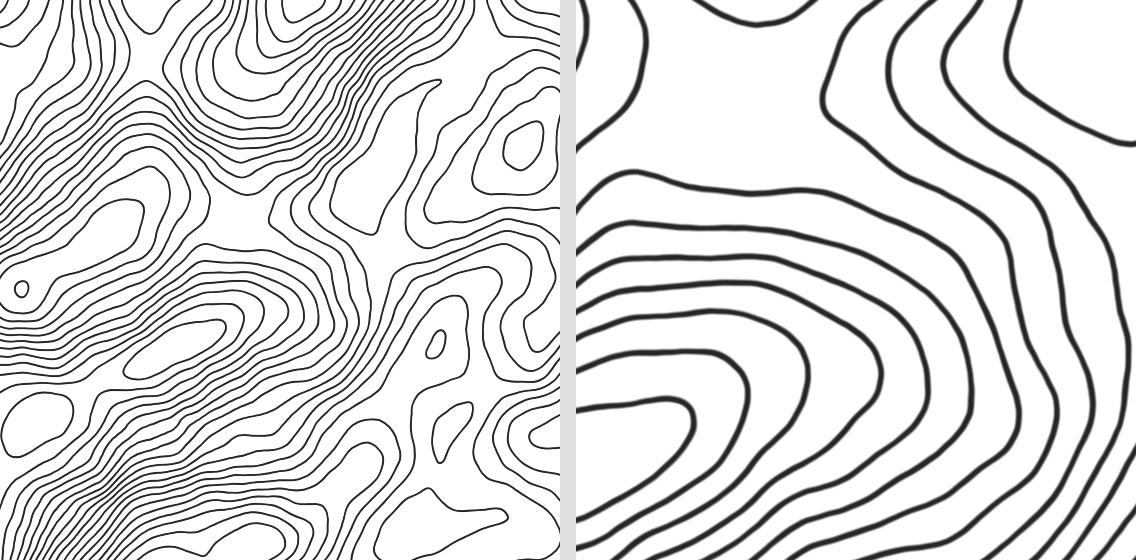
Left, the full canvas; right, a detail of the centre.
This pattern is drawn by a three.js fragment shader. Its source:

```glsl
// Topographic contour lines: thin charcoal strokes on white paper.
// A height field of diagonal ridges and small peaks is built from gradient noise;
// each whole level is stroked at constant width using the distance |h| / |grad h|.

varying vec2 vUv;

const vec3 PAPER = vec3(1.0);
const vec3 INK = vec3(0.15);
const float RIDGE_ANGLE = 0.74;     // ridges climb towards the upper right
const float HALF_WIDTH = 0.00172;   // half the stroke width
const float EDGE_SOFTNESS = 0.00105;
const float SLOPE_STEP = 0.0008;    // offset of the finite differences

// Unit gradient with a pseudo random direction for a lattice cell
vec2 cellGradient(vec2 cell) {
  vec3 q = fract(vec3(cell.xyx) * vec3(0.1031, 0.1030, 0.0973));
  q += dot(q, q.yzx + 33.33);
  float angle = 6.28318 * fract((q.x + q.y) * q.z);
  return vec2(cos(angle), sin(angle));
}

// Gradient noise with quintic blending, about -0.7 to 0.7
float gradientNoise(vec2 p) {
  vec2 cell = floor(p);
  vec2 f = p - cell;
  vec2 blend = f * f * f * (f * (f * 6.0 - 15.0) + 10.0);
  vec2 right = vec2(1.0, 0.0);
  vec2 up = vec2(0.0, 1.0);
  float a = dot(cellGradient(cell), f);
  float b = dot(cellGradient(cell + right), f - right);
  float c = dot(cellGradient(cell + up), f - up);
  float d = dot(cellGradient(cell + 1.0), f - 1.0);
  return mix(mix(a, b, blend.x), mix(c, d, blend.x), blend.y);
}

// Two independent noise channels used to displace the plane
vec2 wobble(vec2 p, float frequency, float amount) {
  vec2 q = p * frequency;
  return amount * vec2(gradientNoise(q + 17.3), gradientNoise(q + 61.8));
}

vec2 rotate(vec2 p, float angle) {
  float c = cos(angle);
  float s = sin(angle);
  return vec2(c * p.x + s * p.y, c * p.y - s * p.x);
}

// Terrain height in contour levels
float terrain(vec2 p) {
  // Broad bends, hand drawn waves and a faint pen tremor
  vec2 bent = p + wobble(p, 3.1, 0.07)
                + wobble(p, 10.0, 0.018)
                + wobble(p, 24.0, 0.005)
                + wobble(p, 110.0, 0.0004);
  vec2 along = rotate(bent, RIDGE_ANGLE);
  float ramp = 14.0 * along.y;
  float ridges = 17.5 * gradientNoise(along * vec2(1.7, 3.3) + vec2(5.2, 9.4));
  float peaks = 2.4 * gradientNoise(bent * 6.0 + 31.7);
  return ramp + ridges + peaks;
}

// Steepness of the terrain by central differences
float steepness(vec2 p, float stepSize) {
  vec2 e = vec2(stepSize, 0.0);
  vec2 slope = vec2(terrain(p + e.xy) - terrain(p - e.xy),
                    terrain(p + e.yx) - terrain(p - e.yx));
  return length(slope) / (2.0 * stepSize);
}

// Distance on the canvas to the nearest whole level
float contourDistance(vec2 p) {
  float offLevel = abs(fract(terrain(p)) - 0.5);
  return offLevel / max(steepness(p, SLOPE_STEP), 1.5);
}

float stroke(float dist, float halfWidth, float softness) {
  return 1.0 - smoothstep(halfWidth - softness, halfWidth + softness, dist);
}

void main() {
  // Slight change of pen pressure along the lines
  float penWidth = HALF_WIDTH * (1.0 + 0.18 * gradientNoise(vUv * 45.0));
  float ink = stroke(contourDistance(vUv), penWidth, EDGE_SOFTNESS);
  gl_FragColor = vec4(mix(PAPER, INK, ink), 1.0);
}
```
